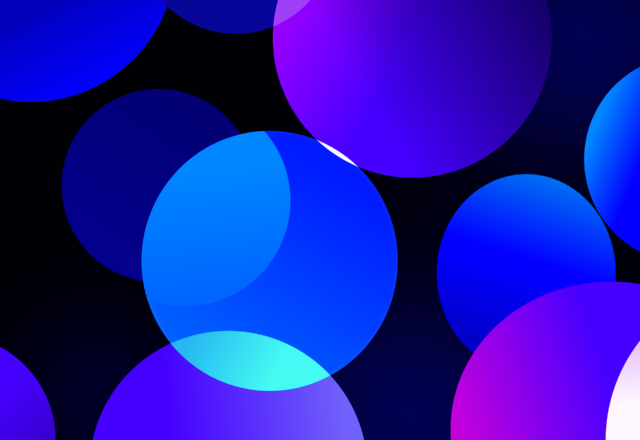
Write a WebGL 2 fragment shader that draws this background.

```glsl
#version 300 es
precision highp float;
// Overlapping translucent discs in blue, violet and cyan on a near-black field.
// Each disc is an ellipse mask filled with a linear ramp; where two discs cross,
// the product of their masks is painted with a brighter ramp.

#define ASPECT 1.4545
#define EDGE_SOFTNESS 1.3
#define FIELD_GLOW 0.30
#define RIM_LIGHT 0.05
#define RIM_WIDTH 0.005

uniform vec2 u_resolution;
out vec4 fragColor;

const vec3 BLUE = vec3(0.01, 0.0, 1.0);
const vec3 NAVY = vec3(0.01, 0.0, 0.50);
const vec3 AZURE = vec3(0.0, 0.53, 1.0);
const vec3 VIOLET = vec3(0.27, 0.0, 1.0);
const vec3 PURPLE = vec3(0.60, 0.0, 1.0);
const vec3 MAGENTA = vec3(0.76, 0.0, 0.86);
const vec3 CYAN = vec3(0.27, 0.98, 0.95);
const vec3 WHITE = vec3(1.0, 0.97, 1.0);

// Signed distance to an ellipse, nearly exact for round ones
float discDistance(vec2 p, vec2 center, vec2 radius) {
  return (length((p - center) / radius) - 1.0) * min(radius.x, radius.y);
}

// Antialiased coverage of a disc
float disc(vec2 p, vec2 center, vec2 radius) {
  float d = discDistance(p, center, radius);
  return clamp(0.5 - d * u_resolution.y / EDGE_SOFTNESS, 0.0, 1.0);
}

// Position along the line from a to b, 0 to 1
float along(vec2 p, vec2 a, vec2 b) {
  vec2 axis = b - a;
  return clamp(dot(p - a, axis) / dot(axis, axis), 0.0, 1.0);
}

// Soft round glow
float glow(vec2 p, vec2 center, float size) {
  vec2 q = (p - center) / size;
  return exp(-dot(q, q));
}

vec3 field(vec2 p) {
  float light = glow(p, vec2(1.32, 0.92), 0.32) + glow(p, vec2(0.93, 0.06), 0.30)
              + 0.45 * glow(p, vec2(0.22, 0.10), 0.20);
  return vec3(0.0, 0.0, 0.02) + vec3(0.02, 0.01, 1.0) * FIELD_GLOW * light;
}

void main() {
  vec2 p = gl_FragCoord.xy / u_resolution * vec2(ASPECT, 1.0);
  vec3 color = field(p);

  // Masks
  float corner = disc(p, vec2(0.070, 1.098), vec2(0.330));
  float topDim = disc(p, vec2(0.536, 1.148), vec2(0.225));
  float topViolet = disc(p, vec2(0.937, 0.913), vec2(0.317));
  float leftDim = disc(p, vec2(0.360, 0.578), vec2(0.220));
  float inner = disc(p, vec2(0.419, 0.544), vec2(0.241));
  vec2 mainCenter = vec2(0.613, 0.407), mainRadius = vec2(0.291, 0.2955);
  float mainDisc = disc(p, mainCenter, mainRadius);
  float lowViolet = disc(p, vec2(0.519, -0.068), vec2(0.316));
  float lowCorner = disc(p, vec2(-0.114, 0.0), vec2(0.2405));
  float rightBlue = disc(p, vec2(1.196, 0.379), vec2(0.2036, 0.2254));
  float rightEdge = disc(p, vec2(1.565, 0.638), vec2(0.2375));
  float rightViolet = disc(p, vec2(1.388, 0.025), vec2(0.364, 0.335));
  float rightWhite = disc(p, vec2(1.742, 0.0), vec2(0.3655));

  // Upper and left discs
  color = mix(color, mix(BLUE, BLUE * 0.72, along(p, vec2(0.2, 0.8), vec2(0.1, 1.0))), corner);
  color = mix(color, vec3(0.03, 0.02, 0.60), topDim);
  color = mix(color, mix(NAVY * 1.12, NAVY * 0.9, along(p, vec2(0.2, 0.4), vec2(0.45, 0.75))), leftDim);

  vec3 fill = mix(PURPLE, VIOLET, along(p, vec2(0.63, 0.95), vec2(0.88, 0.80)));
  fill = mix(fill, vec3(0.08, 0.0, 0.40), along(p, vec2(0.85, 0.75), vec2(1.25, 0.98)));
  color = mix(color, fill, topViolet);
  color = mix(color, vec3(0.62, 0.25, 0.98), topViolet * topDim);

  // Lower violet discs
  color = mix(color, mix(VIOLET, VIOLET * 0.82, along(p, vec2(0.0, 0.1), vec2(0.1, 0.0))), lowCorner);
  fill = mix(VIOLET, vec3(0.44, 0.38, 0.98), along(p, vec2(0.38, 0.06), vec2(0.78, 0.10)));
  color = mix(color, fill, lowViolet);

  // Main disc and its crossings
  fill = mix(vec3(0.0, 0.10, 1.0), vec3(0.0, 0.37, 1.0), along(p, vec2(0.78, 0.60), vec2(0.52, 0.18)));
  float rim = exp(-abs(discDistance(p, mainCenter, mainRadius)) / RIM_WIDTH);
  color = mix(color, fill + RIM_LIGHT * rim, mainDisc);
  fill = mix(AZURE, vec3(0.0, 0.39, 1.0), along(p, vec2(0.42, 0.62), vec2(0.46, 0.31)));
  color = mix(color, fill, mainDisc * inner);
  fill = mix(vec3(0.15, 0.72, 0.95), CYAN, along(p, vec2(0.43, 0.23), vec2(0.62, 0.14)));
  color = mix(color, fill, mainDisc * lowViolet);
  color = mix(color, WHITE, mainDisc * topViolet);

  // Right-hand discs
  fill = mix(AZURE, BLUE, along(p, vec2(1.33, 0.66), vec2(1.45, 0.61)));
  color = mix(color, fill, rightEdge);
  fill = mix(vec3(0.0, 0.45, 0.96), BLUE, along(p, vec2(1.26, 0.60), vec2(1.20, 0.41)));
  fill = mix(fill, BLUE * 0.75, along(p, vec2(1.20, 0.38), vec2(1.14, 0.18)));
  color = mix(color, fill, rightBlue);
  fill = mix(vec3(0.28, 0.78, 1.0), BLUE, along(p, vec2(1.34, 0.575), vec2(1.40, 0.48)));
  color = mix(color, fill, rightBlue * rightEdge);
  fill = mix(MAGENTA, VIOLET, along(p, vec2(1.04, 0.05), vec2(1.38, 0.16)));
  color = mix(color, fill, rightViolet);
  fill = mix(WHITE, vec3(0.90, 0.76, 0.98), along(p, vec2(1.43, 0.08), vec2(1.42, 0.22)));
  color = mix(color, fill, rightWhite);

  fragColor = vec4(color, 1.0);
}
```
